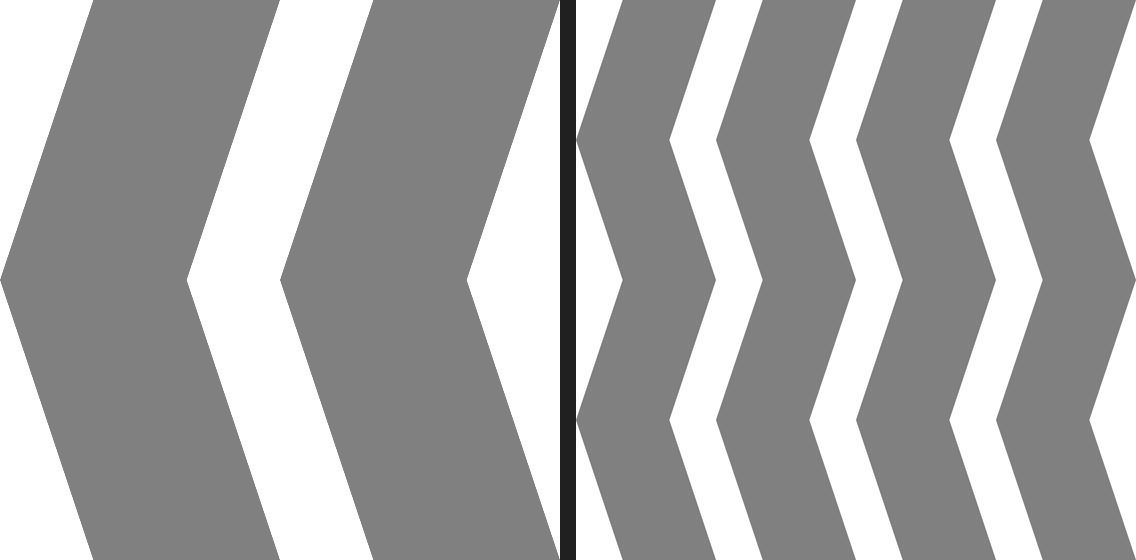
Left: one tile. Right: repeated 2 by 2.
This pattern is drawn by a WebGL 2 fragment shader. Its source:

```glsl
#version 300 es
precision highp float;
// Broad left-pointing chevron bands, two across and one down.
// Each row is sheared by a triangle wave of y, then a repeating stripe
// is cut from x with a signed distance; both waves wrap at the canvas edges.

uniform vec2 u_resolution;
out vec4 fragColor;

const vec2 REPEATS = vec2(2.0, 1.0);       // whole chevrons across and down
const float BAND_SHARE = 2.0 / 3.0;        // band width as a share of one repeat
const float CHEVRON_DEPTH = 1.0 / 6.0;     // tip-to-tail offset in canvas widths
const vec3 BAND_COLOR = vec3(0.502);
const vec3 GROUND_COLOR = vec3(1.0);

// Signed distance to the nearest band edge in canvas units, negative inside.
float chevronDistance(vec2 p) {
    // Zero at the tip in mid-row, one at the top and bottom of the row
    float rise = abs(2.0 * fract(p.y * REPEATS.y) - 1.0);
    float phase = (p.x - CHEVRON_DEPTH * rise) * REPEATS.x;

    // Distance from the centre line of the band, in repeats
    float halfBand = 0.5 * BAND_SHARE;
    float offset = abs(fract(phase - halfBand + 0.5) - 0.5);

    // Convert the horizontal distance to one perpendicular to the slanted edge
    float slope = 2.0 * CHEVRON_DEPTH * REPEATS.y;
    return (offset - halfBand) / (REPEATS.x * sqrt(1.0 + slope * slope));
}

void main() {
    vec2 p = gl_FragCoord.xy / u_resolution;
    float halfPixel = 0.5 / min(u_resolution.x, u_resolution.y);

    // Blend across one pixel at the edge
    float ground = smoothstep(-halfPixel, halfPixel, chevronDistance(p));
    fragColor = vec4(mix(BAND_COLOR, GROUND_COLOR, ground), 1.0);
}
```
